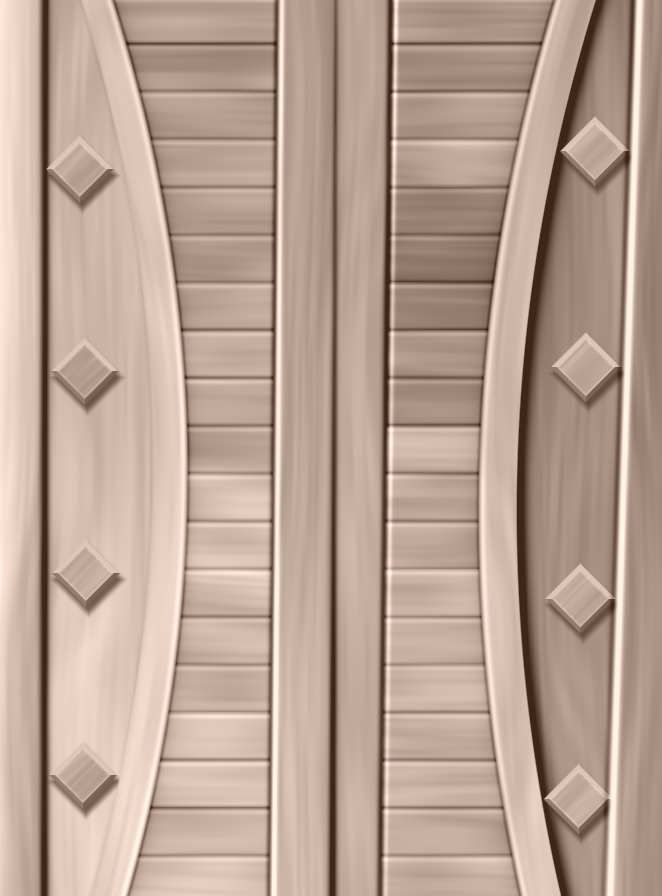
This texture is drawn by a Shadertoy shader. Its source:

```glsl
float hash(vec2 p) {
    p = fract(p * vec2(0.1031, 0.1137));
    p += dot(p, p.yx + 33.33);
    return fract((p.x + p.y) * p.x * 7.31);
}

float noise(vec2 p) {
    vec2 cell = floor(p), f = fract(p);
    f = f * f * (3.0 - 2.0 * f);
    return mix(mix(hash(cell), hash(cell + vec2(1, 0)), f.x),
               mix(hash(cell + vec2(0, 1)), hash(cell + vec2(1, 1)), f.x), f.y);
}

// Soft step across an edge at distance zero
float cover(float d) {
    float blur = 0.7 / iResolution.y + 0.0006;
    return smoothstep(-blur, blur, d);
}

float line(float d, float width) {
    return exp(-d * d / (width * width));
}

// Wood fibres run along the second axis
float grain(vec2 p, float seed) {
    p += seed * vec2(3.7, 1.9);
    float warp = noise(p * vec2(14.0, 3.0));
    float broad = noise(vec2(p.x * 38.0 + warp * 3.0, p.y * 3.5));
    float fine = noise(vec2(p.x * 190.0 + warp * 5.0, p.y * 9.0));
    float rings = sin(p.x * 150.0 + warp * 24.0);
    return (broad - 0.5) * 0.09 + (fine - 0.5) * 0.05 + rings * 0.010;
}

// Horizontal boards with a dark seam and a lit upper lip
float slats(vec2 p, float base, float seed) {
    float pitch = 0.0533;
    float row = (p.y - 0.1016) / pitch;
    float id = floor(row), f = fract(row);
    float tone = base + (hash(vec2(id + 20.0, seed)) - 0.5) * 0.10;
    tone += grain(vec2(p.y, p.x), id + seed) * 0.9;
    tone += (noise(vec2(p.x * 13.0 + id * 5.3, p.y * 30.0 + seed)) - 0.5) * 0.08;
    float below = f * pitch, above = (1.0 - f) * pitch;
    float depth = 0.10 + 0.12 * hash(vec2(floor(row + 0.5) + 31.0, seed + 2.0));
    tone -= depth * line(min(below, above), 0.0022);
    return tone + 0.08 * line(below - 0.005, 0.0025);
}

// Raised square on its corner, with bevelled sides
float stud(float tone, vec2 p, vec2 centre, float radius, float seed) {
    vec2 d = p - centre;
    float edge = radius - abs(d.x) - abs(d.y);
    vec2 s = d - vec2(0.003, 0.007);
    float shadow = smoothstep(-0.008, 0.006, radius - abs(s.x) - abs(s.y));
    tone = mix(tone, 0.28, shadow * 0.75);
    float top = 0.64 + grain(vec2(d.x + d.y, d.y - d.x), seed);
    float side = d.y < 0.0 ? 0.74 : (d.x > 0.0 ? 0.42 : 0.50);
    float face = mix(side, top, cover(edge - 0.007));
    face += 0.07 * line(edge - 0.008, 0.0018);
    return mix(tone, face, cover(edge));
}

void mainImage(out vec4 fragColor, in vec2 fragCoord) {
    // Height is one; y runs downward
    vec2 p = vec2(fragCoord.x, iResolution.y - fragCoord.y) / iResolution.y;
    float x = p.x, y = p.y;

    // Boundaries of the joinery
    float leftGroove = 0.0495;
    float leftArc = 0.2096 - 0.30 * (y - 0.527) * (y - 0.527);
    float leftArcOuter = leftArc - 0.036 - 0.006 * y;
    float leftRail = 0.309 - 0.009 * y;
    float centreGap = 0.375 - 0.004 * y;
    float rightRail = 0.437 - 0.012 * y;
    float rightArc = 0.5339 + 0.258 * (y - 0.573) * (y - 0.573);
    float rightArcOuter = rightArc + 0.043 + 0.012 * (y - 0.55) * (y - 0.55);
    float rightTrim = 0.714 - 0.033 * y;

    // Left stile and panel
    float tone = 0.72 + 0.15 * exp(-x * 40.0) - 0.10 * y * y + grain(p, 1.0);
    float panel = 0.67 + 0.12 * y + grain(p, 2.0);
    panel -= 0.18 * exp(-max(x - leftGroove, 0.0) * 120.0);
    tone = mix(tone, panel, cover(x - leftGroove));
    tone -= 0.48 * line(x - leftGroove, 0.0050);

    // Left studs
    for (int i = 0; i < 4; i++) {
        float n = float(i);
        vec2 centre = vec2(0.0890 + 0.0078 * n - 0.0022 * n * n, 0.189 + 0.2255 * n);
        tone = stud(tone, p, centre, 0.0375, n + 3.0);
    }

    // Left arched band and slats
    float band = 0.745 + 0.04 * y + grain(vec2(x - leftArc, y), 8.0);
    tone = mix(tone, band, cover(x - leftArcOuter));
    tone -= 0.04 * line(x - leftArcOuter, 0.003);
    float boards = slats(p, 0.60 + 0.14 * y, 4.0);
    boards -= 0.12 * exp(-max(x - leftArc, 0.0) * 140.0);
    tone = mix(tone, boards, cover(x - leftArc));
    tone += 0.09 * line(x - leftArc + 0.005, 0.003);
    tone -= 0.20 * line(x - leftArc, 0.0025);

    // Central pair of stiles
    float stile = 0.62 + 0.06 * y + grain(p, x < centreGap ? 11.0 : 14.0);
    stile -= 0.08 * exp(-abs(x - centreGap) * 130.0);
    tone = mix(tone, stile, cover(x - leftRail));
    tone -= 0.32 * line(x - leftRail, 0.003);
    tone += 0.29 * line(x - leftRail - 0.0055, 0.0034);
    tone -= (0.15 + 0.35 * y) * line(x - centreGap, 0.0025 + 0.0022 * y);

    // Right slats, dimmer in the upper third
    boards = slats(p, 0.54 + 0.16 * y - 0.06 * line(y - 0.31, 0.07), 9.0);
    boards -= 0.08 * exp(-max(rightArc - x, 0.0) * 120.0);
    tone = mix(tone, boards, cover(x - rightRail));
    tone -= 0.40 * line(x - rightRail + 0.001, 0.0038);
    tone += (0.30 - 0.16 * y) * line(x - rightRail - 0.005, 0.0027);

    // Right arched band, its deep shadow and the panel
    band = 0.68 + 0.04 * y + grain(vec2(x - rightArc, y), 17.0);
    tone = mix(tone, band, cover(x - rightArc));
    tone -= 0.18 * line(x - rightArc, 0.0022);
    tone += 0.11 * line(x - rightArc - 0.005, 0.003);
    panel = 0.55 + 0.06 * y + grain(p, 20.0);
    float shade = max(x - rightArcOuter, 0.0);
    panel -= 0.42 * exp(-shade * shade * 6500.0) + 0.05 * exp(-shade * 40.0);
    tone = mix(tone, panel, cover(x - rightArcOuter));

    // Right studs
    for (int i = 0; i < 4; i++) {
        float n = float(i);
        vec2 centre = vec2(0.664 - 0.0121 * n + 0.002 * n * n,
                           0.169 + 0.241 * n + 0.0085 * n * (n - 1.0) * (3.0 - n));
        tone = stud(tone, p, centre, 0.039, n + 23.0);
    }

    // Right stile and bright trim
    tone = mix(tone, 0.53 + 0.06 * y + grain(p, 30.0), cover(x - rightTrim));
    tone -= (0.30 - 0.12 * y) * line(x - rightTrim + 0.007, 0.0035);
    tone = mix(tone, 0.95, line(x - rightTrim, 0.0046));

    // Stretch contrast, then warm the timber
    tone = clamp(0.645 + (tone - 0.635) * 1.2, 0.15, 0.96);
    fragColor = vec4(clamp(tone + vec3(0.09, 0.0, -0.055), 0.0, 1.0), 1.0);
}
```
